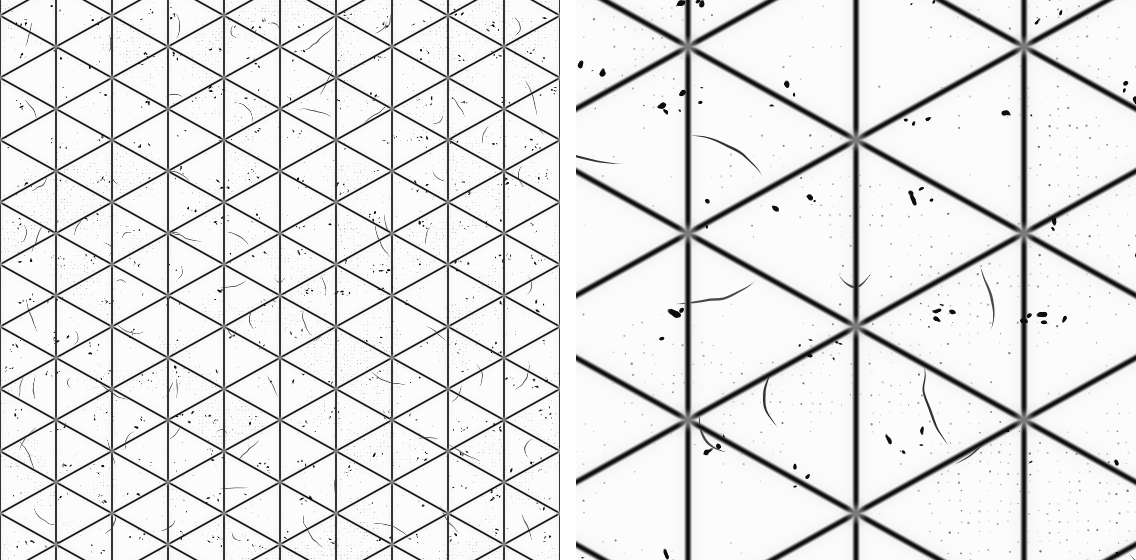
Left: the whole. Right: its middle third, enlarged.
Give the GLSL for this pattern, as a Shadertoy shader.

```glsl
// Draws a worn isometric triangle grid: soft black lines on white with dust, chips and scratches.

const vec2 REPEATS = vec2(10.0, 9.0);   // columns and rows of the lattice
const float TAU = 6.2831853;

// Integer hash of a cell and a seed, three values from 0 to 1
vec3 hash3(vec2 cell, float seed) {
    uvec3 v = uvec3(cell, seed) * 1664525u + 1013904223u;
    v.x += v.y * v.z; v.y += v.z * v.x; v.z += v.x * v.y;
    v ^= v >> 16u;
    v.x += v.y * v.z; v.y += v.z * v.x; v.z += v.x * v.y;
    return vec3(v >> 8u) / 16777216.0;
}

// Value noise that wraps after n cells
float wrapNoise(vec2 uv, float n, float seed) {
    vec2 p = uv * n, i = floor(p), f = fract(p);
    f = f * f * (3.0 - 2.0 * f);
    float a = hash3(mod(i, n), seed).x;
    float b = hash3(mod(i + vec2(1, 0), n), seed).x;
    float c = hash3(mod(i + vec2(0, 1), n), seed).x;
    float d = hash3(mod(i + vec2(1, 1), n), seed).x;
    return mix(mix(a, b, f.x), mix(c, d, f.x), f.y);
}

float coverage(float dist, float px) {
    return clamp(0.5 - dist / px, 0.0, 1.0);
}

vec2 rotate(vec2 p, float angle) {
    float c = cos(angle), s = sin(angle);
    return vec2(c * p.x + s * p.y, c * p.y - s * p.x);
}

float toNearest(float x) {
    return abs(x - round(x));
}

// Distance to the nearest of the three line families
float latticeDistance(vec2 uv) {
    vec2 g = uv * REPEATS;
    float slopeLength = length(vec2(0.5 * REPEATS.x, REPEATS.y));
    float rising = toNearest(g.y - 0.75 - 0.5 * g.x) / slopeLength;
    float falling = toNearest(g.y - 0.75 + 0.5 * g.x) / slopeLength;
    return min(toNearest(g.x) / REPEATS.x, min(rising, falling));
}

// Distance to the nearest crossing of the lines
float junctionDistance(vec2 uv) {
    vec2 g = uv * REPEATS;
    float column = round(g.x);
    float dy = toNearest(g.y - 0.75 - 0.5 * column);
    return length(vec2(g.x - column, dy) / REPEATS);
}

// Pale grains gathered in patches
float dust(vec2 uv, float n, float px) {
    vec2 cell = mod(floor(uv * n), n);
    vec3 h = hash3(cell, 1.0), k = hash3(cell, 2.0);
    float patchy = smoothstep(0.42, 0.85, wrapNoise((cell + 0.5) / n, 16.0, 3.0));
    float d = length(fract(uv * n) - mix(vec2(0.3), vec2(0.7), h.xy)) / n;
    float present = step(h.z, 0.03 + 0.6 * patchy);
    return present * coverage(d - mix(0.0003, 0.0007, k.x), px) * mix(0.12, 0.6, k.y * k.y);
}

// Small clusters of dark ragged chips, one cluster in each cell
float chips(vec2 uv, float n, float px) {
    vec2 cell = mod(floor(uv * n), n);
    vec3 home = hash3(cell, 4.0);
    vec2 p = fract(uv * n) - mix(vec2(0.28), vec2(0.72), home.xy);
    float ragged = (wrapNoise(uv, 400.0, 5.0) - 0.5) * 0.0016;
    float count = 2.0 + floor(home.z * 6.0);
    float ink = 0.0;
    for (float i = 0.0; i < count; i++) {
        vec3 h = hash3(cell, 10.0 + i), k = hash3(cell, 30.0 + i);
        vec2 q = rotate(p - (h.xy - 0.5) * vec2(0.42, 0.3), TAU * h.z) / n;
        float radius = mix(0.0006, 0.0021, k.x * k.x);
        float d = length(q * vec2(mix(0.5, 1.0, k.y), 1.2)) - radius;
        ink = max(ink, coverage(d + ragged, px));
    }
    return ink;
}

// Thin curved scratches that taper, at most one in each cell
float scratches(vec2 uv, float n, float chance, float seed, float px) {
    vec2 cell = mod(floor(uv * n), n);
    vec3 h = hash3(cell, seed), k = hash3(cell, seed + 1.0);
    vec2 q = fract(uv * n) - mix(vec2(0.36), vec2(0.64), h.xy);
    q = rotate(q, TAU * k.x);
    float t = q.x / mix(0.11, 0.31, k.y);
    float bend = (k.z - 0.5) * 0.2 * (t * t - 0.4);
    float wobble = (wrapNoise(uv, 90.0, seed) - 0.5) * 0.025;
    float taper = 1.0 - t * t;
    float d = abs(q.y - bend - wobble) / n - 0.0007 * taper;
    return step(h.z, chance) * coverage(d, px) * smoothstep(0.0, 0.35, taper);
}

void mainImage(out vec4 fragColor, in vec2 fragCoord) {
    vec2 uv = fragCoord / iResolution.xy;
    float px = 1.0 / min(iResolution.x, iResolution.y);

    // Grid lines with soft sides, worn to grey at the crossings
    float d = latticeDistance(uv), r = junctionDistance(uv);
    float line = 1.0 - smoothstep(0.0002, 0.0029, d);
    line *= mix(0.55, 1.0, smoothstep(0.001, 0.008, r));
    float halo = 0.05 * exp(-d / 0.005) + 0.22 * exp(-r * r / 0.00003);

    // Wear over the whole sheet
    float wear = dust(uv, 170.0, px);
    wear = max(wear, chips(uv, 14.0, px));
    wear = max(wear, 0.85 * scratches(uv, 8.0, 0.7, 50.0, px));
    wear = max(wear, 0.75 * scratches(uv, 11.0, 0.35, 60.0, px));

    vec3 paper = vec3(0.99), ink = vec3(0.05);
    fragColor = vec4(mix(paper, ink, max(max(line, halo), wear)), 1.0);
}
```
